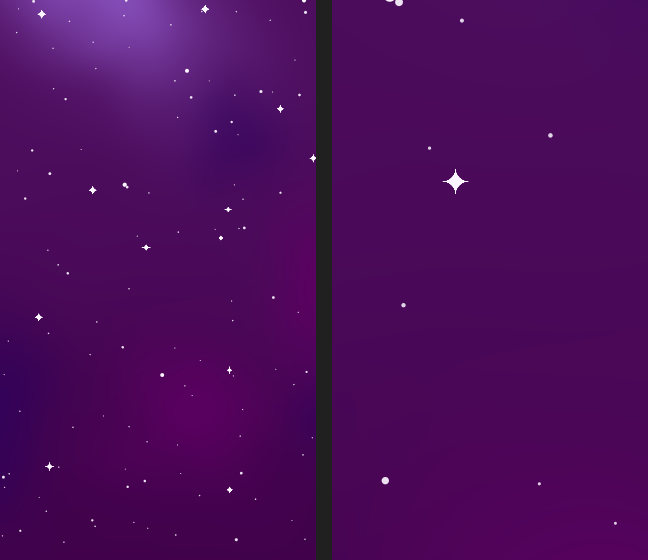
Left: the whole. Right: its middle third, enlarged.
Reproduce this background procedurally as a WebGL 2 fragment shader.

```glsl
#version 300 es
precision highp float;
// Violet night sky: a vertical gradient tinted by soft, slightly warped
// elliptical glows, under jittered-grid layers of round stars and
// four-pointed sparkles. All lengths are fractions of the canvas height.

uniform vec2 u_resolution;
out vec4 fragColor;

// Sky colours
const vec3 SKY_LOW  = vec3(0.255, 0.006, 0.295);
const vec3 SKY_HIGH = vec3(0.300, 0.050, 0.365);
const vec3 LAVENDER = vec3(0.520, 0.300, 0.720);
const vec3 MAGENTA  = vec3(0.365, 0.000, 0.385);
const vec3 INDIGO   = vec3(0.190, 0.005, 0.350);
const vec3 STAR     = vec3(0.980, 0.960, 1.000);

// Sky shape
const float WARP_SCALE  = 6.0;
const float WARP_AMOUNT = 0.055;
const float GLOW_TILT   = 0.28;

// Star layers: cell size, chance per cell, smallest and largest radius
const vec4 DUST     = vec4(0.050, 0.38, 0.0008, 0.0014);
const vec4 DOTS     = vec4(0.080, 0.32, 0.0018, 0.0027);
const vec4 ORBS     = vec4(0.160, 0.32, 0.0034, 0.0041);
const vec4 SPARKLES = vec4(0.150, 0.42, 0.0065, 0.0105);
const float SPARKLE_POWER = 0.58;
const float SPARKLE_CORE  = 0.40;

// Sparse region in the middle of the sky
const vec2 VOID_CENTER = vec2(0.29, 0.47);
const vec2 VOID_SIZE   = vec2(0.19, 0.13);

// Integer hash of a cell and a seed, giving three values in 0..1
vec3 hash3(vec2 cell, float seed) {
    uvec3 v = uvec3(ivec3(vec3(cell, seed) + 512.0));
    v = v * 1664525u + 1013904223u;
    v.x += v.y * v.z; v.y += v.z * v.x; v.z += v.x * v.y;
    v ^= v >> 16u;
    v.x += v.y * v.z; v.y += v.z * v.x; v.z += v.x * v.y;
    return vec3(v >> 8u) / 16777216.0;
}

// Smooth two-channel value noise
vec2 noise2(vec2 p, float seed) {
    vec2 i = floor(p), f = fract(p);
    f = f * f * (3.0 - 2.0 * f);
    vec2 low  = mix(hash3(i, seed).xy, hash3(i + vec2(1, 0), seed).xy, f.x);
    vec2 high = mix(hash3(i + vec2(0, 1), seed).xy, hash3(i + vec2(1, 1), seed).xy, f.x);
    return mix(low, high, f.y);
}

// Soft ellipse, 1 at its center
float glow(vec2 p, vec2 center, vec2 size) {
    vec2 q = (p - center) / size;
    return exp(-dot(q, q));
}

vec3 sky(vec2 p) {
    vec2 warp = noise2(p * WARP_SCALE, 1.0) + 0.5 * noise2(p * WARP_SCALE * 2.0, 2.0);
    vec2 w = p + WARP_AMOUNT * (warp - 0.75);
    vec3 color = mix(SKY_LOW, SKY_HIGH, smoothstep(0.0, 0.8, w.y));

    // Indigo shadows
    color = mix(color, INDIGO, 0.60 * glow(w, vec2(0.42, 0.76), vec2(0.08, 0.09)));
    color = mix(color, INDIGO, 0.85 * glow(w, vec2(0.00, 0.25), vec2(0.09, 0.16)));
    color = mix(color, INDIGO, 0.60 * glow(w, vec2(0.56, 0.28), vec2(0.06, 0.10)));

    // Magenta clouds
    color = mix(color, MAGENTA, 0.85 * glow(w, vec2(0.34, 0.26), vec2(0.13, 0.13)));
    color = mix(color, MAGENTA, 0.90 * glow(w, vec2(0.57, 0.50), vec2(0.09, 0.13)));

    // Lavender light spilling from the top left
    const vec2 lightCenter = vec2(0.19, 1.0);
    w.y += GLOW_TILT * (w.x - lightCenter.x);
    return mix(color, LAVENDER, glow(w, lightCenter, vec2(0.20, 0.15)));
}

// Coverage of one star layer; each cell keeps its star inside its borders
float stars(vec2 p, vec4 layer, float seed, bool pointed, float pixel) {
    vec2 cell = floor(p / layer.x);
    vec3 place = hash3(cell, seed);
    vec3 look = hash3(cell, seed + 50.0);
    float radius = mix(layer.z, layer.w, look.x);
    float margin = radius + pixel;
    vec2 center = cell * layer.x + mix(vec2(margin), vec2(layer.x - margin), place.xy);

    // Stars gather in loose groups and avoid the void
    float crowd = mix(0.45, 1.55, noise2(center * 7.0, 9.0).x);
    crowd *= 1.0 - 0.85 * glow(center, VOID_CENTER, VOID_SIZE);
    if (place.z > layer.y * crowd) return 0.0;

    vec2 q = abs(p - center);
    float edge = length(q) - radius;
    if (pointed) {
        vec2 arms = pow(q, vec2(SPARKLE_POWER));
        float tips = pow(arms.x + arms.y, 1.0 / SPARKLE_POWER) - radius;
        edge = min(tips, length(q) - radius * SPARKLE_CORE);
    }
    return clamp(0.5 - edge / pixel, 0.0, 1.0);
}

void main() {
    vec2 p = gl_FragCoord.xy / u_resolution.y;
    float pixel = 1.0 / u_resolution.y;

    float light = 0.85 * stars(p, DUST, 11.0, false, pixel);
    light = max(light, 0.92 * stars(p, DOTS, 23.0, false, pixel));
    light = max(light, stars(p, ORBS, 37.0, false, pixel));
    light = max(light, stars(p, SPARKLES, 41.0, true, pixel));

    fragColor = vec4(mix(sky(p), STAR, light), 1.0);
}
```
